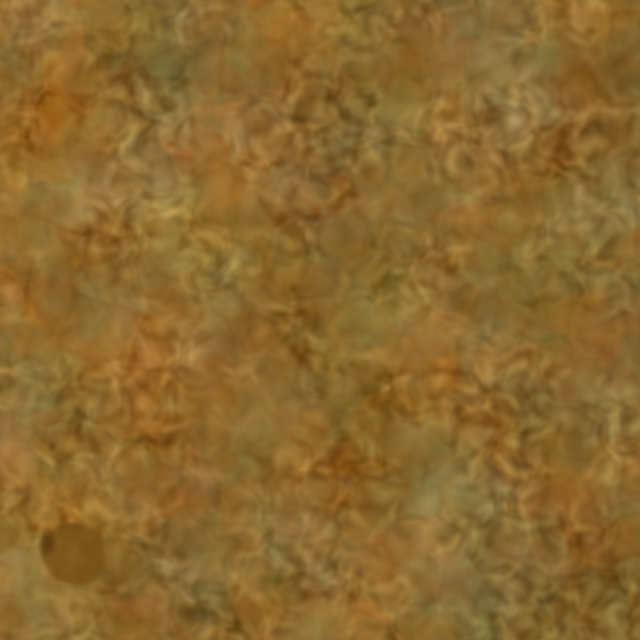
A WebGL 1 fragment shader for this texture:

```glsl
precision highp float;
// Soft, mottled ochre surface, like worn leather or stained plaster.
// Layers of warped gradient noise drive tone, warm/olive hue and pale haze;
// one dark round stain with a nicked rim sits at the lower left.

uniform vec2 u_resolution;

const vec3 BASE = vec3(0.542, 0.407, 0.183);         // mean ochre
const vec3 TONE_AXIS = vec3(1.0, 0.98, 0.72);        // dark to light
const vec3 WARM_AXIS = vec3(0.085, -0.045, -0.075);  // olive to orange
const vec3 PALE_AXIS = vec3(0.015, 0.035, 0.110);    // saturated to dusty
const vec3 STAIN = vec3(0.470, 0.320, 0.095);
const vec3 STAIN_DARK = vec3(0.340, 0.215, 0.040);

const float BLOTCH_SCALE = 5.0;    // cells across the canvas
const float PATCH_SCALE = 14.0;
const float GRAIN_SCALE = 37.0;
const float FINE_SCALE = 70.0;
const float BLOTCH_AMOUNT = 0.095;
const float PATCH_AMOUNT = 0.080;
const float GRAIN_AMOUNT = 0.165;
const float FINE_AMOUNT = 0.085;

const vec2 STAIN_CENTER = vec2(0.117, 0.135);
const float STAIN_RADIUS = 0.048;
const vec2 NICK_OFFSET = vec2(-0.043, 0.018);

// Sine-free hash to a vector in -1..1
vec2 hash2(vec2 cell) {
  vec3 h = fract(cell.xyx * vec3(0.1031, 0.1030, 0.0973));
  h += dot(h, h.yzx + 33.33);
  return fract((h.xx + h.yz) * h.zy) * 2.0 - 1.0;
}

float corner(vec2 cell, vec2 f, vec2 offset) {
  vec2 gradient = normalize(hash2(cell + offset) + 0.0001);
  return dot(gradient, f - offset);
}

// Gradient noise, roughly -0.7..0.7
float noise(vec2 p) {
  vec2 cell = floor(p);
  vec2 f = p - cell;
  vec2 s = f * f * f * (f * (f * 6.0 - 15.0) + 10.0);
  float low = mix(corner(cell, f, vec2(0.0)), corner(cell, f, vec2(1.0, 0.0)), s.x);
  float high = mix(corner(cell, f, vec2(0.0, 1.0)), corner(cell, f, vec2(1.0)), s.x);
  return mix(low, high, s.y);
}

// Three octaves, each turned to hide the lattice
float fbm(vec2 p) {
  float sum = 0.0;
  float weight = 1.0;
  for (int i = 0; i < 3; i++) {
    sum += weight * noise(p);
    p = mat2(1.6, 1.2, -1.2, 1.6) * p + 17.3;
    weight *= 0.55;
  }
  return sum;
}

vec3 mottledGround(vec2 uv) {
  // Bend the coordinates so the grain breaks into irregular flecks
  vec2 bend = vec2(noise(uv * 19.0 + 41.0), noise(uv * 19.0 + 83.0));
  vec2 p = uv + 0.016 * bend;

  // Some areas are crisp, others nearly smooth
  float roughness = 0.35 + 0.75 * smoothstep(-0.35, 0.35, fbm(uv * 7.0 + 131.0));

  float tone = BLOTCH_AMOUNT * noise(p * BLOTCH_SCALE + 11.0);
  tone += PATCH_AMOUNT * noise(p * PATCH_SCALE + 29.0);
  tone += roughness * GRAIN_AMOUNT * noise(p * GRAIN_SCALE + 53.0);
  tone += roughness * FINE_AMOUNT * noise(p * FINE_SCALE + 97.0);
  tone += 0.025 * (0.5 - uv.x);

  float warm = fbm(p * 6.0 + 151.0) + 0.5 * noise(p * 31.0 + 173.0);
  warm += 0.35 * (0.5 - uv.x);

  float pale = fbm(p * 4.5 + 197.0) + 0.45 * noise(p * 26.0 + 211.0);
  float haze = smoothstep(0.1, 0.8, pale);

  return BASE + TONE_AXIS * (tone + 0.035 * haze)
       + WARM_AXIS * warm * 0.65 + PALE_AXIS * pale * 0.55;
}

vec3 addStain(vec3 color, vec2 uv) {
  vec2 q = uv - STAIN_CENTER;
  float wobble = 0.012 * noise(uv * 24.0 + 227.0);
  float body = 1.0 - smoothstep(-0.006, 0.006, length(q) - STAIN_RADIUS + wobble);
  float nick = 1.0 - smoothstep(0.004, 0.024, length((q - NICK_OFFSET) * vec2(1.3, 0.8)));
  vec3 stain = STAIN + 0.05 * noise(uv * 30.0 + 239.0);
  color = mix(color, stain, 0.88 * body);
  return mix(color, STAIN_DARK, 0.8 * nick);
}

void main() {
  vec2 uv = gl_FragCoord.xy / u_resolution;
  gl_FragColor = vec4(clamp(addStain(mottledGround(uv), uv), 0.0, 1.0), 1.0);
}
```
